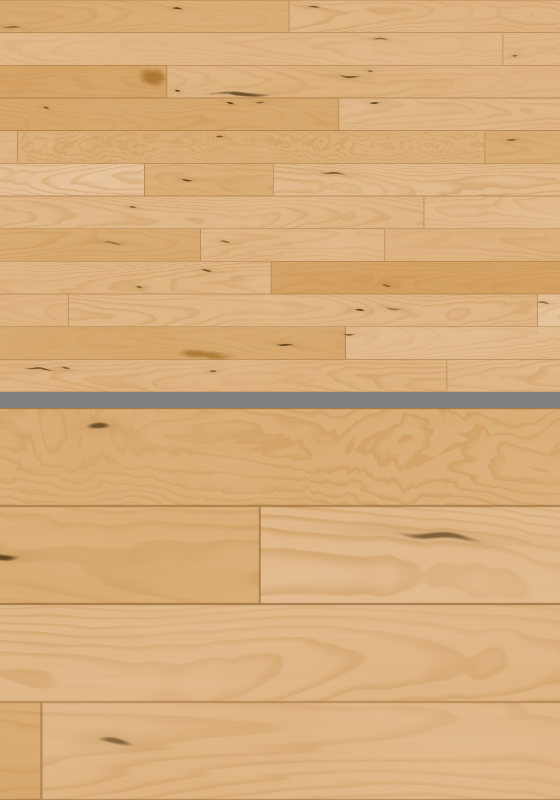
Top: the whole. Bottom: its middle third, enlarged.
This texture is drawn by a Shadertoy shader. Its source:

```glsl
// Pale maple floor: twelve rows of long planks with staggered end joints.
// Each plank has its own tone, nested growth rings from layered sines, fine
// fibre, and scattered dark mineral flecks; thin seams separate the planks.

const float ROWS = 12.0;
const vec3 HONEY = vec3(0.82, 0.615, 0.355);
const vec3 CREAM = vec3(0.90, 0.76, 0.605);
const vec3 RING_TINT = vec3(0.75, 0.53, 0.25);
const vec3 SEAM_TINT = vec3(0.56, 0.38, 0.17);
const vec3 STAIN_TINT = vec3(0.62, 0.42, 0.14);
const vec3 FLECK_TINT = vec3(0.30, 0.20, 0.07);
const float SEAM_HALF_WIDTH = 0.012;  // in row heights, like all sizes below
const float RING_STRENGTH = 0.34;
const float FIBRE_STRENGTH = 0.07;
const float SHADE_STRENGTH = 0.10;
const float FLECK_CHANCE = 0.42;
const int FLECKS_PER_ROW = 4;
const vec2 CURLY_PLANK = vec2(4.0, 1.0);  // row from the top, slot in row

// End joints across each row, top row first; 2.0 means no second joint
const vec2 JOINTS[12] = vec2[12](
    vec2(0.516, 2.0), vec2(0.898, 2.0), vec2(0.298, 2.0), vec2(0.605, 2.0),
    vec2(0.031, 0.866), vec2(0.258, 0.488), vec2(0.757, 2.0), vec2(0.358, 0.687),
    vec2(0.484, 2.0), vec2(0.122, 0.960), vec2(0.617, 2.0), vec2(0.798, 2.0));

// Plank tone from honey (0) to cream (1), left to right
const vec3 TONES[12] = vec3[12](
    vec3(0.40, 0.66, 0.0), vec3(0.68, 0.72, 0.0), vec3(0.22, 0.62, 0.0),
    vec3(0.27, 0.70, 0.0), vec3(0.60, 0.50, 0.46), vec3(0.95, 0.44, 0.76),
    vec3(0.70, 0.78, 0.0), vec3(0.36, 0.66, 0.56), vec3(0.66, 0.16, 0.0),
    vec3(0.58, 0.66, 1.05), vec3(0.32, 0.80, 0.0), vec3(0.62, 0.66, 0.0));

// Large stains: centre (canvas width, rows from the bottom), radii
const vec4 STAINS[3] = vec4[3](
    vec4(0.272, 9.66, 0.42, 0.32), vec4(0.365, 1.15, 0.90, 0.15),
    vec4(0.432, 9.12, 0.95, 0.07));

float hash(vec2 p) {
    return fract(sin(dot(p, vec2(127.1, 311.7))) * 4375.85);
}

// Layered, rotated sines with a domain warp; roughly -1 to 1
float waves(vec2 p, float seed) {
    float sum = 0.0, amp = 0.5;
    p += seed * vec2(1.7, 2.9);
    for (int i = 0; i < 5; i++) {
        p = mat2(0.8, -0.6, 0.6, 0.8) * p * 1.7 + seed;
        p += 0.6 * sin(p.yx * 1.1);
        sum += amp * sin(p.x) * cos(p.y);
        amp *= 0.6;
    }
    return sum;
}

// Growth rings: parabolas along the plank, bent by sines
float rings(vec2 q, float seed, float curl) {
    float centre = 0.25 + 0.5 * hash(vec2(seed, 3.0));
    float side = q.y - centre + 0.12 * sin(q.x * 0.7 + seed);
    float field = 0.55 * q.x * sign(hash(vec2(seed, 5.0)) - 0.5) + 9.0 * side * side;
    field += 1.5 * waves(q * vec2(0.3, 0.8), seed);
    field += curl * 1.5 * waves(q * vec2(1.5, 2.0), seed + 4.0);
    float phase = fract(field);
    float line = smoothstep(0.45, 0.88, phase) * (1.0 - smoothstep(0.88, 1.0, phase));
    return line * (1.0 - smoothstep(0.3, 0.9, fwidth(field)));
}

void mainImage(out vec4 fragColor, in vec2 fragCoord) {
    vec2 uv = fragCoord / iResolution.xy;
    float span = ROWS * iResolution.x / iResolution.y;
    float px = ROWS / iResolution.y;
    float level = uv.y * ROWS;
    int row = clamp(int(ROWS - 1.0 - floor(level)), 0, 11);
    float rowId = float(row);
    vec2 q = vec2(uv.x * span, fract(level));

    // Plank identity
    vec2 joint = JOINTS[row];
    float slot = step(joint.x, uv.x) + step(joint.y, uv.x);
    float seed = 1.0 + 37.0 * hash(vec2(rowId + 1.0, slot + 2.0));
    float curl = float(vec2(rowId, slot) == CURLY_PLANK);

    // Tone, broad shading and fibre
    float fibre = waves(vec2(q.x * 0.5, q.y * 9.0), seed);
    float tone = TONES[row][int(slot)] + FIBRE_STRENGTH * fibre;
    tone += SHADE_STRENGTH * waves(q * vec2(0.18, 0.7), seed + 8.0);
    tone += curl * 0.22 * waves(q * vec2(2.2, 0.5), seed) * exp(-0.2 * q.x);
    vec3 color = mix(HONEY, CREAM, tone);

    // Rings fade in and out along the plank
    float fade = 0.6 + 0.5 * waves(q * vec2(0.25, 0.5), seed + 2.0) + 0.3 * curl;
    float boldness = 0.5 + 0.7 * hash(vec2(seed, 9.0));
    color = mix(color, RING_TINT, RING_STRENGTH * boldness * clamp(fade, 0.0, 1.0) * rings(q, seed, curl));

    // Stains
    for (int i = 0; i < 3; i++) {
        vec4 stain = STAINS[i];
        vec2 offset = vec2(uv.x - stain.x, 0.0) * span + vec2(0.0, level - stain.y);
        offset.y += 0.04 * sin(offset.x * 3.0);
        float d = length(offset / stain.zw) + 0.3 * waves(q * vec2(1.5, 4.0), seed);
        float dark = step(stain.w, 0.1);
        color = mix(color, mix(STAIN_TINT, FLECK_TINT, dark), 0.75 * (1.0 - smoothstep(0.3, 1.2, d)));
    }

    // Mineral flecks with a faint warm halo
    for (int i = 0; i < FLECKS_PER_ROW; i++) {
        vec2 key = vec2(float(i) + 1.0, rowId * 3.0 + 2.0);
        float present = step(hash(key), FLECK_CHANCE);
        vec2 centre = vec2(hash(key + 11.0) * span, 0.12 + 0.76 * hash(key + 23.0));
        vec2 size = vec2(0.08 + 0.36 * pow(hash(key + 37.0), 2.0), max(0.032, px));
        vec2 offset = q - centre;
        offset.y += 0.08 * offset.x + 0.02 * sin(q.x * 9.0);
        float d = length(offset / size);
        float ink = (0.35 + 0.55 * hash(key + 41.0)) * (1.0 - smoothstep(0.4, 1.3, d));
        color = mix(color, STAIN_TINT, present * 0.15 * exp(-0.15 * d * d));
        color = mix(color, FLECK_TINT, present * ink);
    }

    // Seams between rows and at end joints
    float rowGap = min(q.y, 1.0 - q.y);
    float endGap = min(abs(uv.x - joint.x), abs(uv.x - joint.y)) * span;
    vec2 cover = clamp((SEAM_HALF_WIDTH - vec2(rowGap, endGap)) / px + 0.5, 0.0, 1.0);
    float rowSeam = cover.x * (0.35 + 0.4 * hash(vec2(floor(level + 0.5), 6.0)));
    color = mix(color, SEAM_TINT, max(rowSeam, 0.5 * cover.y));
    fragColor = vec4(color, 1.0);
}
```
